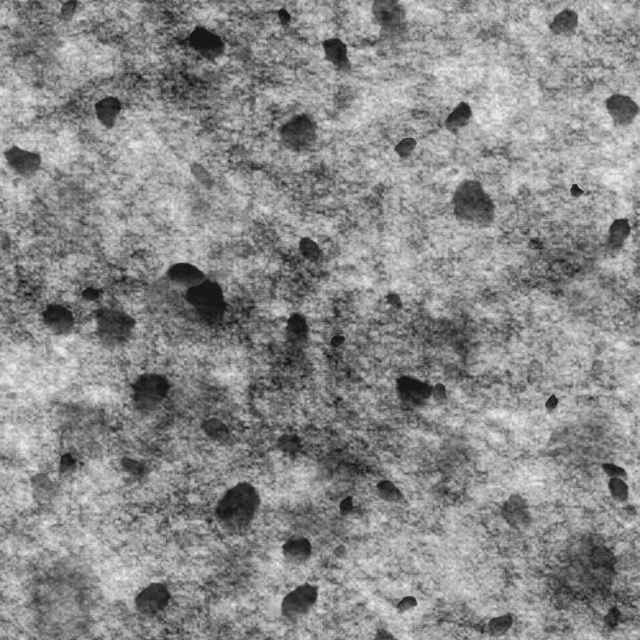
A WebGL 1 fragment shader for this texture:

```glsl
precision highp float;
// Rough grey pitted stone, lit from above, tiling in both directions.
uniform vec2 u_resolution;

const vec2 LIGHT_STEP = vec2(0.0005, 0.0025);
const float STONE_TONE = 0.585;
const float HIGHLIGHT_START = 0.64;
const float HIGHLIGHT_SOFTENING = 0.35;
const float DARKEST = 0.09;
const float BRIGHTEST = 0.90;

float hash(vec2 p) {
  return fract(sin(dot(p, vec2(127.1, 311.7))) * 43758.5453);
}

// Value noise that wraps after a whole number of cells.
float noise(vec2 p, float cells, float seed) {
  vec2 q = p * cells + vec2(0.37, 0.71) * seed;
  vec2 i = floor(q);
  vec2 f = fract(q);
  f = f * f * (3.0 - 2.0 * f);
  vec2 lo = mod(i, cells) + seed;
  vec2 hi = mod(i + 1.0, cells) + seed;
  float bottom = mix(hash(lo), hash(vec2(hi.x, lo.y)), f.x);
  float top = mix(hash(vec2(lo.x, hi.y)), hash(hi), f.x);
  return mix(bottom, top, f.y);
}

vec2 warp(vec2 p, float cells, float amount, float seed) {
  vec2 shift = vec2(noise(p, cells, seed), noise(p, cells, seed + 7.3));
  return p + amount * (shift - 0.5);
}

// Smooth lumps of many sizes, centred on zero.
float relief(vec2 p) {
  float sum = 0.0;
  float amplitude = 0.5;
  float cells = 6.0;
  for (int i = 0; i < 6; i++) {
    sum += amplitude * (noise(p, cells, float(i) * 3.7 + 1.0) - 0.5);
    amplitude *= 0.55;
    cells *= 2.0;
  }
  return sum;
}

// Creased crumbs without a main direction, centred on zero.
float crumbs(vec2 p) {
  float sum = 0.0;
  float amplitude = 0.5;
  float cells = 15.0;
  for (int i = 0; i < 5; i++) {
    float crease = abs(2.0 * noise(p, cells, float(i) * 5.9 + 61.0) - 1.0);
    sum += amplitude * (crease - 0.33);
    amplitude *= 0.87;
    cells *= 2.0;
  }
  return sum;
}

// Shadow of scattered oval pits: crisp dark roof, softer and lighter floor.
float pits(vec2 p, float cells, float share, float radius, float softness, float seed) {
  vec2 q = p * cells;
  vec2 base = floor(q);
  float shadow = 0.0;
  for (int y = -1; y <= 1; y++) {
    for (int x = -1; x <= 1; x++) {
      vec2 cell = base + vec2(float(x), float(y));
      vec2 id = mod(cell, cells) + seed;
      float present = step(hash(id), share);
      vec2 jitter = vec2(hash(id + 13.1), hash(id + 29.7)) - 0.5;
      vec2 d = q - cell - 0.5 - 0.6 * jitter;
      float size = radius * mix(0.6, 1.15, hash(id + 41.3));
      float angle = 1.6 * (hash(id + 53.9) - 0.35);
      float stretch = mix(1.0, 1.6, hash(id + 67.1));
      vec2 axis = vec2(cos(angle), sin(angle));
      vec2 oval = vec2(dot(d, axis) * stretch, dot(d, vec2(-axis.y, axis.x)));
      float roof = smoothstep(-0.9, 0.5, d.y / size);
      float edge = mix(0.6, softness, roof);
      float inside = 1.0 - smoothstep(1.0 - edge, 1.0 + 0.3 * softness, length(oval) / size);
      float depth = mix(0.5, 1.0, hash(id + 83.5));
      shadow = max(shadow, present * inside * depth * mix(0.5, 1.0, roof));
    }
  }
  return shadow;
}

void main() {
  vec2 uv = gl_FragCoord.xy / u_resolution;

  // Lumpy surface, brighter where it faces the light.
  vec2 surface = warp(uv, 16.0, 0.008, 5.0);
  float height = relief(surface);
  float slope = (height - relief(surface + LIGHT_STEP)) / length(LIGHT_STEP);
  float broad = noise(uv, 5.0, 19.0) - 0.5;
  float grain = noise(uv, 250.0, 31.0) - 0.5;
  float stone = STONE_TONE + 0.021 * slope + 0.42 * height
    + 0.42 * crumbs(surface) + 0.20 * broad + 0.22 * grain;

  // Ragged outlines for cavities, from wide hollows to small pores.
  vec2 ragged = warp(uv, 13.0, 0.024, 37.0);
  ragged = warp(ragged, 40.0, 0.012, 43.0);
  ragged = warp(ragged, 120.0, 0.005, 71.0);
  float hollows = pits(ragged, 5.0, 0.55, 0.44, 0.45, 3.0);
  float holes = pits(ragged, 7.0, 0.50, 0.29, 0.18, 11.0);
  float smallHoles = pits(ragged, 12.0, 0.20, 0.29, 0.20, 17.0);
  float pores = pits(ragged, 27.0, 0.28, 0.36, 0.55, 47.0);

  float lit = (1.0 - 0.42 * hollows) * (1.0 - 0.86 * max(holes, smallHoles));
  lit *= 1.0 - 0.36 * pores;
  float tone = stone * lit;
  tone -= HIGHLIGHT_SOFTENING * max(tone - HIGHLIGHT_START, 0.0);
  gl_FragColor = vec4(vec3(clamp(tone, DARKEST, BRIGHTEST)), 1.0);
}
```
